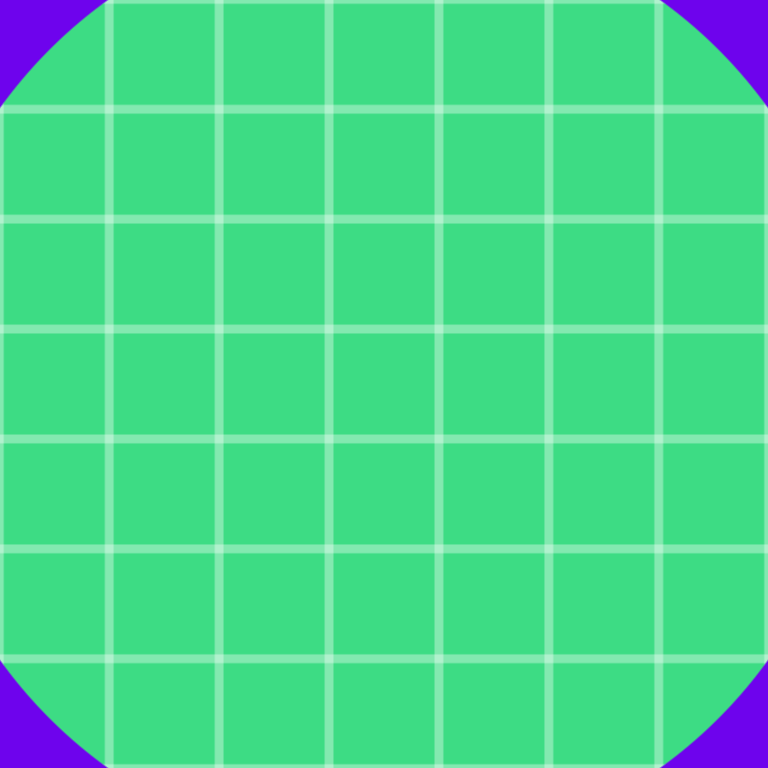
A three.js fragment shader for this pattern:

```glsl
// A large green disc on violet, cropped by the canvas, under a translucent white grid.
// The disc is a distance function; the grid repeats a distance to the nearest line,
// with rows and columns blended in turn so that crossings come out brighter.

#define DISC_RADIUS 0.6158
#define GRID_PITCH 0.1431
#define LINE_WIDTH 0.0115
#define LINE_ALPHA 0.36
#define EDGE_SOFTNESS 0.0024
#define VIOLET vec3(0.43, 0.01, 0.93)
#define GREEN vec3(0.239, 0.863, 0.518)
#define WHITE vec3(1.0)

varying vec2 vUv;

// Coverage of a shape from its signed distance, negative inside
float coverage(float signedDistance) {
  return clamp(0.5 - signedDistance / EDGE_SOFTNESS, 0.0, 1.0);
}

// Coverage of parallel lines, with the canvas centre midway between two of them
float gridLines(float offset) {
  float toLine = abs(fract(offset / GRID_PITCH) - 0.5) * GRID_PITCH;
  return coverage(toLine - 0.5 * LINE_WIDTH);
}

void main() {
  vec2 fromCentre = vUv - 0.5;

  // Grid laid over the green, columns then rows
  vec3 face = GREEN;
  face = mix(face, WHITE, LINE_ALPHA * gridLines(fromCentre.x));
  face = mix(face, WHITE, LINE_ALPHA * gridLines(fromCentre.y));

  // Clip the gridded face to the disc
  float disc = coverage(length(fromCentre) - DISC_RADIUS);
  gl_FragColor = vec4(mix(VIOLET, face, disc), 1.0);
}
```
